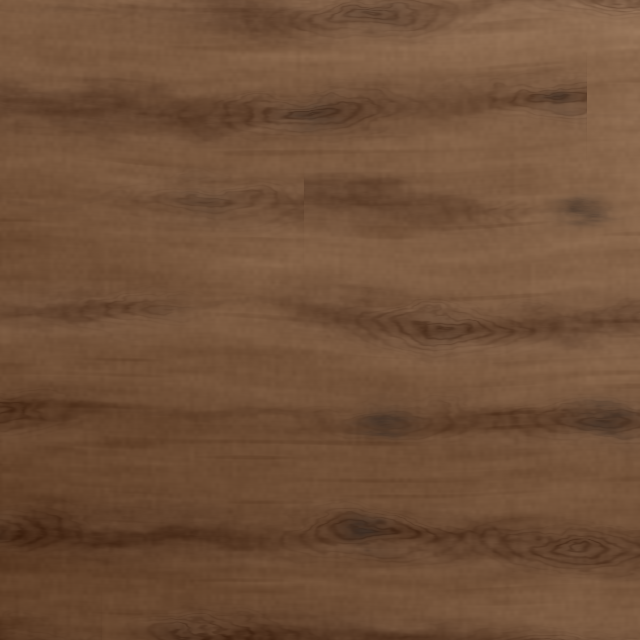
A Shadertoy shader for this texture:

```glsl
// Dim brown wood floor: six rows of wide horizontal planks under soft light.
// Stretched noise makes the streaks; each plank carries ragged dark lenses
// of heartwood with nested growth rings and a few smoky knots.

float hash(vec2 p) {
    return fract(sin(dot(p, vec2(127.1, 311.7))) * 43758.5453);
}

float noise(vec2 p) {
    vec2 i = floor(p), f = fract(p);
    f = f * f * (3.0 - 2.0 * f);
    return mix(mix(hash(i), hash(i + vec2(1, 0)), f.x),
               mix(hash(i + vec2(0, 1)), hash(i + vec2(1, 1)), f.x), f.y);
}

float fbm(vec2 p) {
    float sum = 0.0, amp = 0.5;
    for (int i = 0; i < 4; i++) {
        sum += amp * noise(p);
        p = p * 2.03 + 17.3;
        amp *= 0.5;
    }
    return sum / 0.9375;
}

void mainImage(out vec4 fragColor, in vec2 fragCoord) {
    vec2 uv = fragCoord / iResolution.xy;

    // Plank layout: rows centred on multiples of 1/6, joints staggered
    float row = floor(uv.y * 6.0 + 0.5);
    float y = uv.y * 6.0 - row;
    float plankLength = 1.7;
    float along = uv.x + plankLength * hash(vec2(row, 4.7));
    float plank = floor(along / plankLength);
    float x = along - plank * plankLength;
    float seed = 60.0 * hash(vec2(row + 3.0, plank + 8.0));
    float joint = smoothstep(0.0, 0.0012, min(x, plankLength - x));
    float seam = smoothstep(0.5, 0.42, abs(y));

    // Heart line drifts along the plank; fine noise frays its edges
    float ragged = fbm(vec2(x * 13.0 + seed, y * 6.0 + seed)) - 0.5;
    float frayed = fbm(vec2(x * 30.0 + seed, y * 22.0 + seed)) - 0.5;
    float heart = 0.36 * (noise(vec2(x * 2.6, seed)) - 0.5);
    float v = y - heart + 0.26 * ragged;

    // Lenses of dark heartwood, swelling and thinning to points
    float swell = noise(vec2(x * 6.5 + 5.0, seed));
    float patches = smoothstep(0.2, 0.65, noise(vec2(x * 4.0, seed + 9.0)));
    float width = 0.03 + 0.22 * swell * patches;
    float lens = smoothstep(1.35, 0.35, abs(v) / width + 0.9 * frayed);
    lens *= mix(0.2, 1.0, patches);
    float halo = exp(-v * v / 0.055) * patches;

    // Growth rings and knots, repeated along the heart line
    float rings = 0.0, knots = 0.0;
    for (int i = 0; i < 4; i++) {
        vec2 id = vec2(float(i) + seed, row);
        float dx = x - plankLength * (float(i) + hash(id)) / 4.0;
        float d = length(vec2(dx * 4.0, v * 2.6)) + 0.16 * ragged;
        float wave = 0.5 + 0.5 * sin(d * 48.0 + 2.0 * frayed);
        rings += (wave * wave - 0.375) * exp(-d * d * 2.2);
        float strength = pow(hash(id + 2.3), 2.0);
        float size = 0.6 + 0.8 * hash(id + 6.1);
        vec2 k = vec2(dx / 0.042, v / 0.14) / size;
        knots += strength * exp(-dot(k, k) - 1.5 * frayed);
    }

    // Light falls off toward the lower left
    float tone = 0.13 + 0.6 * (uv.x - 0.5) + 0.85 * (uv.y - 0.5);

    // Long streaks, broad blotches and per-plank shade
    float bend = 1.5 * noise(uv * vec2(3.0, 4.0));
    tone += 0.7 * (fbm(vec2(uv.x * 2.2, uv.y * 24.0 + bend)) - 0.5);
    tone += 0.55 * (fbm(vec2(uv.x * 10.0, uv.y * 70.0 + bend) + 31.0) - 0.5);
    tone += 0.5 * (noise(uv * vec2(2.5, 6.0) + 12.0) - 0.5);
    tone += 0.2 * (hash(vec2(seed, 1.9)) - 0.5) * seam;

    // Sparse thin grain lines
    float line = noise(vec2(uv.x * 5.0, uv.y * 85.0 + 2.0 * bend) + 47.0);
    tone -= 0.28 * smoothstep(0.72, 0.95, line);

    // Faint fine weave over the surface
    tone += 0.2 * (noise(uv * vec2(150.0, 120.0)) - 0.5);
    tone += 0.1 * (noise(uv * vec2(120.0, 14.0)) - 0.5);

    // Dark figure, fading before the long plank edges
    tone -= seam * (0.5 * lens + 0.42 * halo);
    tone -= seam * halo * (0.6 * rings + 0.7 * frayed);
    tone -= 0.06 * (1.0 - joint);

    // Colour: brown ramp, greyer around the heart, smoky in the knots
    vec3 wood = vec3(0.46, 0.33, 0.23) + tone * vec3(0.115, 0.11, 0.1);
    wood += vec3(-0.004, 0.004, 0.016) * seam * max(halo, lens);
    vec3 smoke = vec3(0.23, 0.18, 0.15);
    wood = mix(wood, smoke, 0.75 * seam * min(knots, 1.0));
    fragColor = vec4(clamp(wood, 0.0, 1.0), 1.0);
}
```
